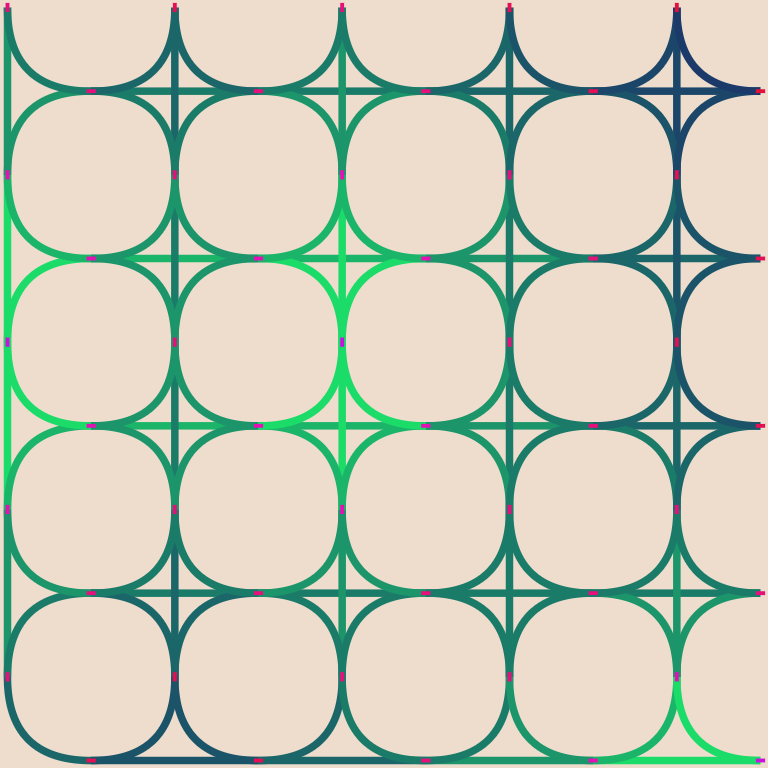
Give the GLSL for this pattern, as a WebGL 1 fragment shader.

```glsl
precision highp float;
// Lattice of straight tracks and parabolic bends joining the midpoints of a grid.
// Each link is tinted by its step count from three seed ports, fading green to navy,
// and every port carries a small pink tick whose hue follows the same count.

uniform vec2 u_resolution;

const float MARGIN = 5.0 / 512.0;
const float SPAN = 9.0;              // half cells across; nodes sit on even coordinates
const float HALF_LINE = 0.0448;      // in half cells
const vec2 HALF_TICK = vec2(0.055, 0.023);
const vec3 PAPER = vec3(0.933, 0.867, 0.804);

// Links travelled between two ports; a purely sideways trip costs one extra
float linkSteps(vec2 port, vec2 seed) {
  vec2 d = abs(port - seed);
  vec2 axis = mod(seed.x, 2.0) > 0.5 ? vec2(1.0, 0.0) : vec2(0.0, 1.0);
  float along = dot(d, axis);
  float across = dot(d, axis.yx);
  float detour = (along < 0.5 && across > 0.5) ? 1.0 : 0.0;
  return 0.5 * (along + across) + detour;
}

float portSteps(vec2 port) {
  float nearest = min(linkSteps(port, vec2(0.0, 5.0)), linkSteps(port, vec2(4.0, 5.0)));
  return min(nearest, linkSteps(port, vec2(9.0, 0.0)));
}

float falloff(float steps) {
  return 1.04 * exp(-0.383 * steps);
}

vec3 linkColor(vec2 portA, vec2 portB) {
  float steps = 0.5 * (portSteps(portA) + portSteps(portB));
  return vec3(0.105, falloff(steps), 0.41);
}

vec3 tickColor(vec2 port) {
  float steps = portSteps(port);
  return vec3(steps < 0.5 ? 0.80 : 0.90, 0.06, min(falloff(steps), 0.88));
}

// Distance to the parabola from (0,1) to (1,0) that is tangent to both axes
float bendDistance(vec2 q) {
  float v = q.x - q.y;
  return abs(v * v - 2.0 * (q.x + q.y) + 1.0) / sqrt(8.0 * (1.0 + v * v));
}

float boxDistance(vec2 q, vec2 halfSize) {
  vec2 d = abs(q) - halfSize;
  return max(d.x, d.y);
}

float coverage(float dist, float pixel) {
  return clamp(0.5 - dist / pixel, 0.0, 1.0);
}

// All links meeting at the node nearest to p
vec3 drawLinks(vec2 p, float pixel) {
  vec2 node = 2.0 * floor((p + 1.0) * 0.5);
  vec2 q = p - node;
  vec2 right = vec2(1.0, 0.0);
  vec2 up = vec2(0.0, 1.0);
  vec3 color = PAPER;

  // Straight links need an arm on both sides
  float row = coverage(abs(q.y) - HALF_LINE, pixel) * step(0.5, node.x);
  color = mix(color, linkColor(node - right, node + right), row);
  float column = coverage(abs(q.x) - HALF_LINE, pixel) * step(0.5, node.y);
  color = mix(color, linkColor(node - up, node + up), column);

  // One bend per quadrant
  for (int i = 0; i < 4; i++) {
    float k = float(i);
    vec2 side = 2.0 * vec2(mod(k, 2.0), floor(k * 0.5)) - 1.0;
    vec2 arms = step(vec2(-0.5), node + side);
    float bend = coverage(bendDistance(q * side) - HALF_LINE, pixel) * arms.x * arms.y;
    vec3 ink = linkColor(node + side * right, node + side * up);
    color = mix(color, ink, bend);
  }
  return color;
}

// Ticks on the ports; offset selects the row ports or the column ports
vec3 drawTicks(vec3 color, vec2 p, vec2 offset, vec2 halfSize, float pixel) {
  vec2 port = 2.0 * floor((p - offset + 1.0) * 0.5) + offset;
  return mix(color, tickColor(port), coverage(boxDistance(p - port, halfSize), pixel));
}

void main() {
  float pitch = (1.0 - 2.0 * MARGIN) / SPAN;
  vec2 p = (gl_FragCoord.xy / u_resolution - MARGIN) / pitch;
  float pixel = 1.0 / (min(u_resolution.x, u_resolution.y) * pitch);

  float inside = coverage(max(p.x, p.y) - SPAN, pixel);
  vec3 color = mix(PAPER, drawLinks(p, pixel), inside);
  color = drawTicks(color, p, vec2(1.0, 0.0), HALF_TICK, pixel);
  color = drawTicks(color, p, vec2(0.0, 1.0), HALF_TICK.yx, pixel);
  gl_FragColor = vec4(color, 1.0);
}
```
